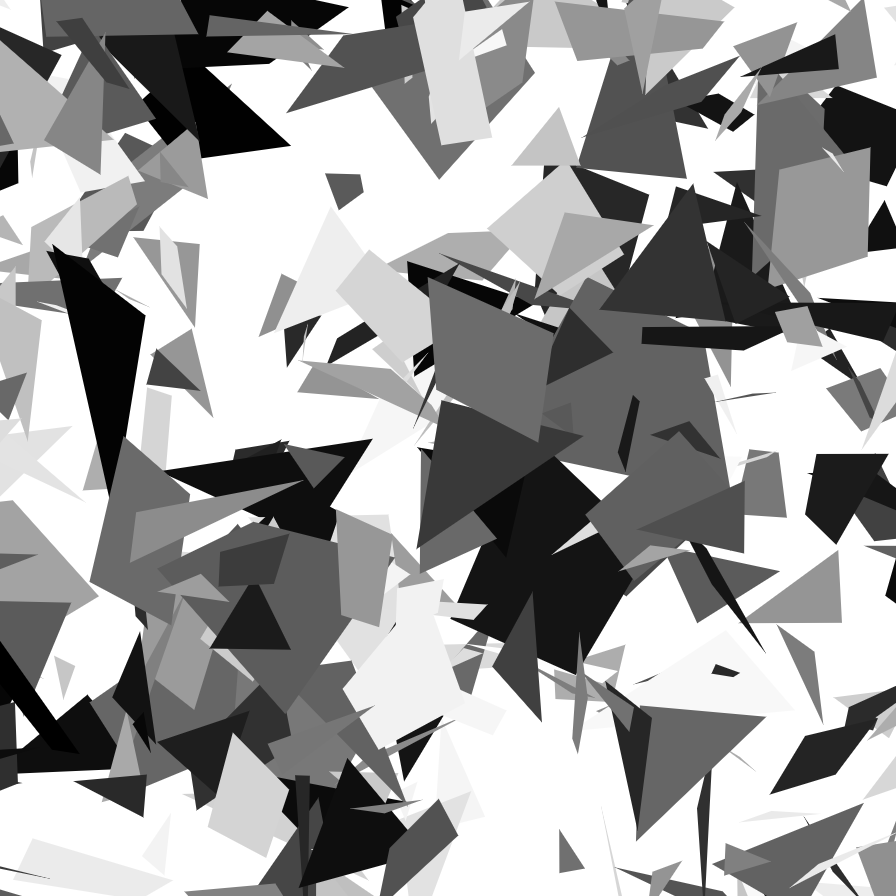
Give the GLSL for this background, as a three.js fragment shader.

```glsl
#define SHARDS 320
#define SEED 17.0
#define MIN_RADIUS 0.035
#define MAX_RADIUS 0.18
#define MIN_SQUASH 0.04
#define MAX_SQUASH 0.92
#define MIN_REACH 0.42
#define QUAD_SHARE 0.36
#define MARGIN 0.07
#define SHADE_CONTRAST 0.4

varying vec2 vUv;

const float TAU = 6.283185;

vec4 hash4(float n) {
  vec4 p = fract(n * vec4(0.1031, 0.1030, 0.0973, 0.1099));
  p += dot(p, p.wzxy + 33.33);
  return fract((p.xxyz + p.yzzw) * p.zywx);
}

// Corner k of a jagged outline around the origin, flattened along y
vec2 corner(int k, int sides, vec4 jitter, vec4 reach, float squash) {
  float angle = TAU * (float(k) + 0.6 * jitter[k]) / float(sides);
  return mix(MIN_REACH, 1.0, reach[k]) * vec2(cos(angle), squash * sin(angle));
}

// Signed distance to a triangle or quad, negative inside
float shardDistance(vec2 p, int sides, vec4 jitter, vec4 reach, float squash) {
  float nearest = 1e6;
  float side = 1.0;
  vec2 b = corner(sides - 1, sides, jitter, reach, squash);
  for (int k = 0; k < 4; k++) {
    if (k >= sides) break;
    vec2 a = corner(k, sides, jitter, reach, squash);
    vec2 edge = b - a;
    vec2 w = p - a;
    vec2 gap = w - edge * clamp(dot(w, edge) / max(dot(edge, edge), 1e-8), 0.0, 1.0);
    nearest = min(nearest, dot(gap, gap));
    bvec3 crossing = bvec3(p.y >= a.y, p.y < b.y, edge.x * w.y > edge.y * w.x);
    if (all(crossing) || all(not(crossing))) side = -side;
    b = a;
  }
  return side * sqrt(nearest);
}

void main() {
  float pixel = max(fwidth(vUv.x), 1e-5);
  float shadeSum = 0.0;
  float uncovered = 1.0;

  // Opaque shards, front to back
  for (int i = 0; i < SHARDS; i++) {
    float id = float(i) + SEED;
    vec4 place = hash4(id);
    vec2 p = vUv - mix(vec2(-MARGIN), vec2(1.0 + MARGIN), place.xy);
    float radius = mix(MIN_RADIUS, MAX_RADIUS, place.z);
    if (dot(p, p) > (radius + pixel) * (radius + pixel)) continue;

    vec4 look = hash4(id + 431.37);
    vec4 jitter = hash4(id + 877.61);
    vec4 reach = hash4(id + 1303.83);
    float turn = TAU * look.x;
    float c = cos(turn);
    float s = sin(turn);
    vec2 local = vec2(c * p.x + s * p.y, c * p.y - s * p.x) / radius;
    int sides = look.y < QUAD_SHARE ? 4 : 3;
    float squash = mix(MIN_SQUASH, MAX_SQUASH, place.w);

    float d = radius * shardDistance(local, sides, jitter, reach, squash);
    float cover = clamp(0.5 - d / pixel, 0.0, 1.0);
    float shade = mix(look.z, smoothstep(0.0, 1.0, look.z), SHADE_CONTRAST);
    shadeSum += uncovered * cover * shade;
    uncovered *= 1.0 - cover;
    if (uncovered < 0.004) break;
  }

  // White ground shows through the gaps
  gl_FragColor = vec4(vec3(shadeSum + uncovered), 1.0);
}
```
